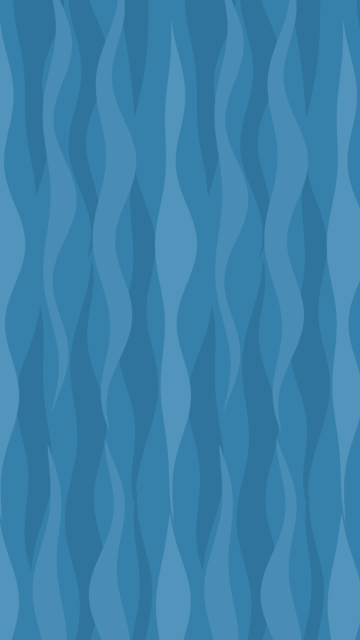
This pattern is drawn by a Shadertoy shader. Its source:

```glsl
// Vertical wavy ribbons in flat blues, repeated sideways across the canvas.
// Each ribbon is a swaying centre line with a spindle-shaped thickness,
// painted in layers: dark shadows, pale bands, then the brightest strand.

const float TAU = 6.2831853;

// Wave along the height: x is the amplitude, y the height of a crest.
float wave(vec2 shape, float y) {
    return shape.x * cos(TAU * 4.0 * (y - shape.y));
}

// Coverage of one ribbon that tapers to a point at both ends of its span.
float ribbon(vec2 q, float centre, vec2 span, float halfWidth, vec2 sway, vec2 swell) {
    float t = clamp((q.y - span.x) / (span.y - span.x), 0.0, 1.0);
    float thickness = halfWidth * sin(0.5 * TAU * t) * (1.0 + wave(swell, q.y));
    float offset = q.x - centre - wave(sway, q.y);
    float dist = abs(fract(offset + 0.5) - 0.5);
    float soft = 1.6 / iResolution.x;
    return smoothstep(-soft, soft, thickness - dist) * smoothstep(0.0, 0.02, t * (1.0 - t));
}

// Deep shadows between the bands.
float shadows(vec2 q) {
    float m = ribbon(q, 0.21, vec2(-0.30, 0.31), 0.105, vec2(0.015, 0.00), vec2(0.40, 0.00));
    m = max(m, ribbon(q, 0.50, vec2(-0.20, 0.41), 0.070, vec2(0.050, 0.10), vec2(0.20, 0.06)));
    m = max(m, ribbon(q, 0.50, vec2(0.40, 1.15), 0.090, vec2(0.035, 0.67), vec2(0.20, 0.62)));
    m = max(m, ribbon(q, 0.79, vec2(-0.30, 0.185), 0.090, vec2(0.010, 0.10), vec2(0.0)));
    m = max(m, ribbon(q, 0.81, vec2(0.245, 0.79), 0.085, vec2(0.030, 0.39), vec2(0.30, 0.58)));
    m = max(m, ribbon(q, 0.82, vec2(0.76, 1.20), 0.040, vec2(0.030, 0.92), vec2(0.0)));
    return max(m, ribbon(q, 0.205, vec2(0.475, 0.895), 0.085, vec2(0.030, 0.74), vec2(0.10, 0.60)));
}

// Two columns of pale bands.
float paleBands(vec2 q) {
    float m = ribbon(q, 0.325, vec2(-0.10, 0.65), 0.055, vec2(0.045, 0.56), vec2(0.40, 0.32));
    m = max(m, ribbon(q, 0.295, vec2(0.69, 1.25), 0.070, vec2(0.030, 0.78), vec2(0.20, 0.95)));
    m = max(m, ribbon(q, 0.655, vec2(-0.05, 0.68), 0.080, vec2(0.050, 0.25), vec2(0.15, 0.25)));
    return max(m, ribbon(q, 0.65, vec2(0.68, 1.30), 0.075, vec2(0.045, 0.79), vec2(0.30, 0.95)));
}

// The brightest strand, strongly beaded.
float brightStrand(vec2 q) {
    float m = ribbon(q, 0.01, vec2(0.026, 0.82), 0.080, vec2(0.015, 0.38), vec2(0.55, 0.38));
    return max(m, ribbon(q, 0.00, vec2(0.80, 1.12), 0.080, vec2(0.010, 0.93), vec2(0.30, 0.93)));
}

void mainImage(out vec4 fragColor, in vec2 fragCoord) {
    // x counts repeats across the width, y runs from top to bottom
    vec2 uv = fragCoord / iResolution.xy;
    vec2 q = vec2(uv.x / 0.477, 1.0 - uv.y);

    vec3 color = vec3(0.212, 0.506, 0.675);
    color = mix(color, vec3(0.180, 0.455, 0.612), shadows(q));
    color = mix(color, vec3(0.286, 0.553, 0.714), paleBands(q));
    color = mix(color, vec3(0.322, 0.580, 0.733), brightStrand(q));
    fragColor = vec4(color, 1.0);
}
```
